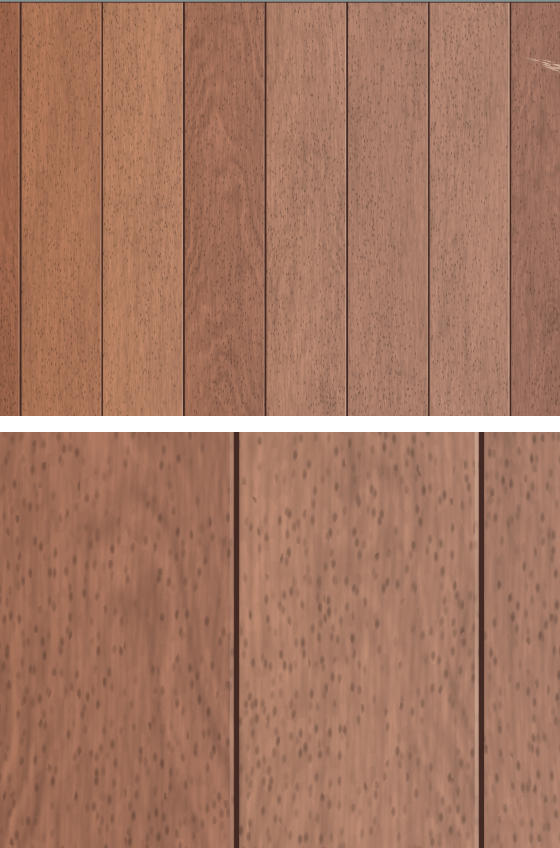
Top: the whole. Bottom: its middle third, enlarged.
A WebGL 2 fragment shader for this texture:

```glsl
#version 300 es
precision highp float;
// Vertical hardwood planks with dark seams, fibres, pores, a top rail and one scrape.

#define PLANK_WIDTH 0.1458
#define FIRST_SEAM 0.0368
#define SEAM_HALF 0.0014
#define FIBRE_DEPTH 0.12
#define FIGURE_DEPTH 0.055
#define PORE_DEPTH 0.17
#define ORANGE_WOOD vec3(0.668, 0.449, 0.332)
#define PINK_WOOD vec3(0.655, 0.482, 0.408)
#define SEAM_COLOUR vec3(0.25, 0.15, 0.13)
#define EDGE_COLOUR vec3(0.82, 0.68, 0.60)
#define RAIL_COLOUR vec3(0.52, 0.58, 0.58)
#define SCRAPE_COLOUR vec3(0.85, 0.74, 0.65)

uniform vec2 u_resolution;
out vec4 outColour;

// Brightness and strength of ring figure, plank by plank
const float TONE[8] = float[8](0.88, 0.99, 1.06, 0.92, 1.03, 1.01, 1.04, 0.91);
const float FIGURE[8] = float[8](0.6, 0.15, 0.2, 1.0, 0.6, 0.1, 0.15, 0.7);

vec2 hash2(vec2 p) {
  vec3 h = fract(p.xyx * vec3(0.1031, 0.1030, 0.0973));
  h += dot(h, h.yzx + 33.33);
  return fract((h.xx + h.yz) * h.zy);
}

// Cellular noise: x is distance to the nearest point, y a random value of it
vec2 cells(vec2 p) {
  vec2 base = floor(p), nearest = vec2(9.0, 0.0);
  for (int j = -1; j <= 1; j++)
    for (int i = -1; i <= 1; i++) {
      vec2 cell = base + vec2(i, j);
      vec2 jitter = hash2(cell);
      float d = length(cell + jitter - p);
      if (d < nearest.x) nearest = vec2(d, hash2(cell + 41.7).x);
    }
  return nearest;
}

// Smooth band of given half width, antialiased over one pixel
float band(float d, float halfWidth, float px) {
  return 1.0 - smoothstep(halfWidth - px, halfWidth + px, abs(d));
}

// Slow light and dark patches from layered sines
float patches(vec2 p) {
  return (sin(p.x * 31.0 + 2.0 * sin(p.y * 7.0)) + sin(p.y * 13.0 + 3.0 * sin(p.x * 23.0))
        + sin(p.x * 67.0 - p.y * 9.0)) / 3.0;
}

// Arched growth rings running up a plank
float rings(float across, float y, float seed) {
  float phase = 62.0 * across * across + 70.0 * y + 30.0 * seed;
  phase += 4.0 * sin(y * 11.0 + across * 3.0 + 9.0 * seed);
  phase += 2.0 * sin(across * 9.0 - y * 23.0) + 0.8 * sin(across * 27.0 + y * 61.0);
  return (sin(phase) + 0.5 * sin(phase * 2.3)) * (0.6 + 0.4 * sin(y * 17.0 + across * 7.0));
}

vec3 wood(vec2 p, float t) {
  float id = floor(t), across = fract(t) - 0.5;
  int plank = clamp(int(id) + 1, 0, 7);
  vec2 seed = hash2(vec2(id + 9.0, 3.0));
  vec2 q = vec2(across * PLANK_WIDTH, p.y) + seed * 5.0 + 3.0;
  q.x += 0.003 * sin(q.y * 9.0) + 0.001 * sin(q.y * 31.0 + across * 5.0);

  vec3 colour = mix(ORANGE_WOOD, PINK_WOOD, smoothstep(0.0, 0.75, p.x));
  colour *= pow(vec3(TONE[plank]), vec3(0.8, 1.15, 1.15));

  // Long fibres, short fibres and fine grit
  float coarse = cells(q * vec2(110.0, 5.0)).x - 0.45;
  float fine = cells(q * vec2(290.0, 26.0)).x - 0.45;
  float grit = cells(q * vec2(310.0, 130.0) + 17.0).y - 0.5;
  float shade = 1.0 - FIBRE_DEPTH * (0.7 * coarse + fine + 0.45 * grit);

  // Broad patches and rings
  shade += 0.032 * patches(q) + FIGURE_DEPTH * FIGURE[plank] * rings(across, p.y, seed.x);

  // Soft dark swirl low on the right
  vec2 knot = (p - vec2(0.985, 0.18)) * vec2(1.5, 1.0);
  shade -= 0.07 * exp(-dot(knot, knot) * 500.0) * (1.0 + 0.5 * sin(length(knot) * 500.0));

  // Tiny dark pores of uneven depth, denser in some patches
  vec2 pore = cells(q * vec2(250.0, 115.0));
  float density = 0.30 + 0.30 * patches(q * 0.7 + 2.0);
  float spot = (1.0 - smoothstep(0.10, 0.50, pore.x)) * smoothstep(-0.12, 0.12, density - pore.y);
  spot *= 0.5 + 0.8 * fract(pore.y * 37.0);
  return colour * shade * (1.0 - PORE_DEPTH * spot);
}

// Broken pale streaks, widening to the right
float scrape(vec2 p) {
  vec2 s = p - vec2(0.965, 0.632);
  float drop = s.y + 0.3 * s.x;
  float reach = 0.001 + 0.007 * smoothstep(-0.03, 0.03, s.x);
  float flakes = 1.0 - smoothstep(0.25, 0.65, cells(vec2(s.x * 55.0, drop * 330.0) + 50.0).x);
  return smoothstep(-0.04, 0.0, s.x) * band(drop, reach, 0.002) * flakes;
}

void main() {
  vec2 p = gl_FragCoord.xy / u_resolution.x;
  float px = 0.6 / u_resolution.x;
  float t = (p.x - FIRST_SEAM) / PLANK_WIDTH;
  vec3 colour = mix(wood(p, t), SCRAPE_COLOUR, 0.75 * scrape(p));

  // Seams: soft shadow, worn light edge, dark gap of varying width
  float seam = round(t), d = (t - seam) * PLANK_WIDTH;
  vec2 wear = hash2(vec2(seam + 20.0, 7.0));
  colour *= 1.0 - 0.16 * exp(-abs(d) / 0.002);
  float edge = band(d + 0.0031, 0.0010, px) * (0.35 + 0.5 * wear.x);
  colour = mix(colour, EDGE_COLOUR, edge * (0.8 + 0.2 * sin(p.y * 40.0 + 9.0 * wear.y)));
  colour = mix(colour, SEAM_COLOUR, 0.95 * band(d, SEAM_HALF * (0.75 + 0.4 * wear.y), px));

  // Grey rail along the top and its thin shadow
  float fromTop = (u_resolution.y - gl_FragCoord.y) / u_resolution.x;
  colour = mix(colour, SEAM_COLOUR, 0.75 * band(fromTop, 0.0050, px));
  colour = mix(colour, RAIL_COLOUR, band(fromTop, 0.0030, px));
  outColour = vec4(colour, 1.0);
}
```
